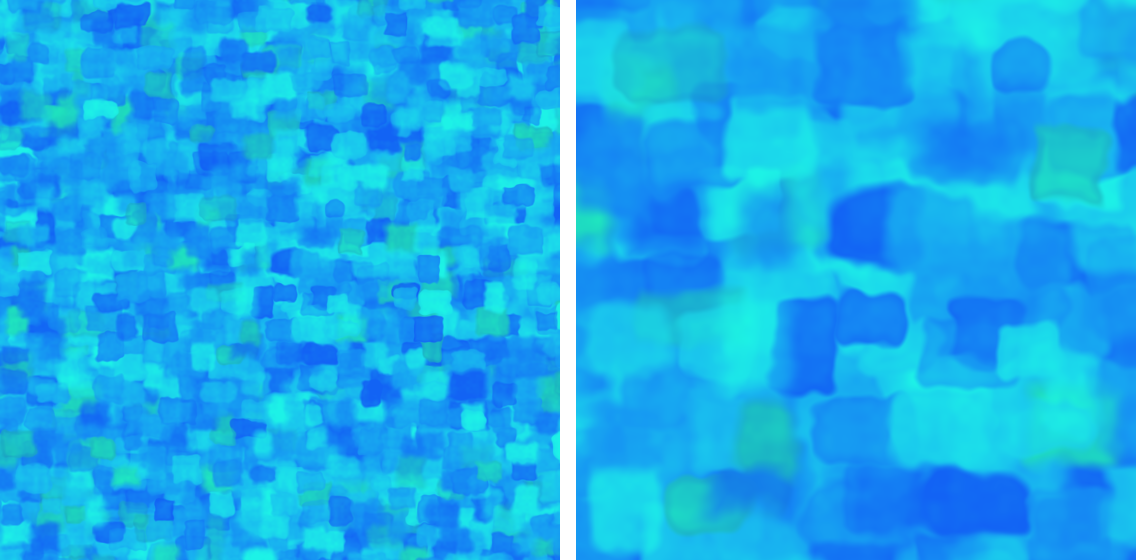
Left: the whole. Right: its middle third, enlarged.
Write a Shadertoy shader that draws this texture.

```glsl
// Watercolour mosaic of overlapping soft square dabs in azure, cyan and sea green.

// Integer hash giving three values from 0 to 1
vec3 hash3(ivec3 cell) {
    uvec3 v = uvec3(cell) * 1664525u + 1013904223u;
    v.x += v.y * v.z; v.y += v.z * v.x; v.z += v.x * v.y;
    v ^= v >> 16u;
    v.x += v.y * v.z; v.y += v.z * v.x; v.z += v.x * v.y;
    return vec3(v >> 8u) / 16777216.0;
}

// Smooth value noise, two independent channels
vec2 noise2(vec2 p, int seed) {
    ivec2 i = ivec2(floor(p));
    vec2 f = fract(p);
    f = f * f * (3.0 - 2.0 * f);
    vec2 a = hash3(ivec3(i, seed)).xy;
    vec2 b = hash3(ivec3(i + ivec2(1, 0), seed)).xy;
    vec2 c = hash3(ivec3(i + ivec2(0, 1), seed)).xy;
    vec2 d = hash3(ivec3(i + ivec2(1, 1), seed)).xy;
    return mix(mix(a, b, f.x), mix(c, d, f.x), f.y);
}

float roundedBox(vec2 p, vec2 halfSize, float radius) {
    vec2 q = abs(p) - halfSize + radius;
    return length(max(q, 0.0)) + min(max(q.x, q.y), 0.0) - radius;
}

// Paints one jittered grid of dabs; paint holds tone and green tint
vec2 paintLayer(vec2 paint, vec2 p, int layer) {
    ivec2 home = ivec2(floor(p));
    for (int y = -1; y <= 1; y++)
    for (int x = -1; x <= 1; x++) {
        ivec2 cell = home + ivec2(x, y);
        vec3 place = hash3(ivec3(cell, layer * 3 + 100));
        vec3 form = hash3(ivec3(cell, layer * 3 + 101));
        vec3 pigment = hash3(ivec3(cell, layer * 3 + 102));

        vec2 center = vec2(cell) + 0.5 + (place.xy - 0.5) * 0.7;
        vec2 halfSize = mix(vec2(0.3, 0.27), vec2(0.6, 0.5), form.xy);
        float d = roundedBox(p - center, halfSize, mix(0.06, 0.26, form.z));

        float softness = mix(0.04, 0.2, place.z * place.z);
        float cover = 1.0 - smoothstep(-softness, softness, d);
        float green = step(0.91, pigment.z);
        float opacity = mix(0.4, 0.95, pigment.y);

        // Pigment gathers in a thin darker rim
        float rim = smoothstep(-0.14, -0.03, d) * cover * (1.0 - place.z);
        float tone = mix(pigment.x, 0.62 + 0.25 * pigment.x, green);
        paint = mix(paint, vec2(tone, green), cover * opacity);
        paint.x -= rim * (0.05 + 0.07 * green);
    }
    return paint;
}

void mainImage(out vec4 fragColor, in vec2 fragCoord) {
    vec2 uv = fragCoord / iResolution.y;

    // Uneven bristle edges
    vec2 warped = uv + (noise2(uv * 45.0, 1) - 0.5) * 0.009
                     + (noise2(uv * 120.0, 2) - 0.5) * 0.004;

    vec2 paint = vec2(0.5, 0.0);
    for (int layer = 0; layer < 6; layer++) {
        float cells = 13.0 + 1.1 * float(layer);
        vec2 shift = hash3(ivec3(layer, 7, 9)).xy * 20.0;
        paint = paintLayer(paint, warped * cells + shift, layer);
    }

    // Crossed brush streaks and fine mottling
    float streaks = noise2(uv * vec2(22.0, 110.0), 3).x
                  + noise2(uv * vec2(110.0, 22.0), 4).x - 1.0;
    float mottle = noise2(uv * 75.0, 5).x + noise2(uv * 170.0, 6).x - 1.0;
    float tone = 0.5 + (paint.x - 0.5) * 1.1 + 0.07 * streaks + 0.05 * mottle;
    tone = clamp(tone, 0.0, 1.0);

    // Azure to cyan ramp, then the sea green wash
    vec3 color = vec3(mix(0.07, 0.115, tone),
                      mix(0.39, 0.95, tone),
                      0.955 - 0.05 * tone * tone);
    color = mix(color, color * vec3(1.1, 1.0, 0.8), clamp(paint.y, 0.0, 1.0));
    fragColor = vec4(color, 1.0);
}
```
